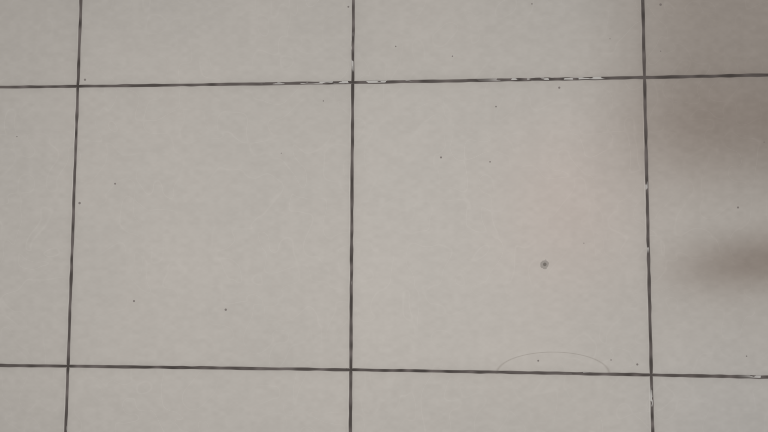
This texture is drawn by a WebGL 1 fragment shader. Its source:

```glsl
precision highp float;
// Pale matte floor tiles with thin dark grout, chipped edges and soft brown shadows.
uniform vec2 u_resolution;

float hash(vec2 p) {
  return fract(sin(dot(p, vec2(127.1, 311.7))) * 43758.5453);
}

float noise(vec2 p) {
  vec2 i = floor(p), f = fract(p);
  f = f * f * (3.0 - 2.0 * f);
  return mix(mix(hash(i), hash(i + vec2(1, 0)), f.x),
             mix(hash(i + vec2(0, 1)), hash(i + vec2(1, 1)), f.x), f.y);
}

float fbm(vec2 p) {
  float sum = 0.0, amp = 0.5;
  for (int i = 0; i < 4; i++) {
    sum += amp * noise(p);
    p = p * 2.03 + 17.0;
    amp *= 0.5;
  }
  return sum;
}

float bump(float v, float center, float width) {
  float d = (v - center) / width;
  return exp(-d * d);
}

// Tile coordinates of the floor seen with a slight perspective
vec2 tileCoords(vec2 p) {
  float d = (p.x - 0.811 - 0.007 * p.y) / (0.678 - 0.029 * p.y);
  float low = 0.154 - 0.010 * p.x - 0.003 * p.x * p.x;
  float high = 0.798 + 0.0115 * p.x + 0.0025 * p.x * p.x;
  return vec2(d - 0.03 * d * d, (p.y - low) / (high - low));
}

// Smooth coverage of a band with the given half width
float band(float d, float halfWidth, float px) {
  return 1.0 - smoothstep(halfWidth - 0.7 * px, halfWidth + 0.7 * px, abs(d));
}

// Sparse dirt specks, at most one per cell
float specks(vec2 p, float px) {
  vec2 cell = floor(p / 0.12);
  vec2 center = (cell + 0.2 + 0.6 * vec2(hash(cell + 3.1), hash(cell + 8.7))) * 0.12;
  float radius = mix(0.0008, 0.0028, hash(cell + 5.3));
  return step(0.78, hash(cell)) * band(length(p - center), radius, px);
}

void main() {
  vec2 p = gl_FragCoord.xy / u_resolution.y;
  float px = 1.0 / u_resolution.y;
  vec2 tile = tileCoords(p);
  vec2 id = floor(tile);

  // Tile surface: warm grey, gentle falloff, mottling and fine grain
  vec2 q = (p - vec2(0.85, 0.38)) / vec2(0.89, 0.62);
  vec3 color = vec3(0.710, 0.688, 0.660) * (1.0 - 0.055 * dot(q, q));
  color += 0.012 * (hash(id + 2.0) - 0.5);
  color += vec3(0.024, 0.020, 0.018) * (fbm(p * 5.0) - 0.47);
  color += 0.035 * (fbm(p * vec2(70.0, 95.0)) - 0.47);
  color += vec3(0.012, -0.004, -0.006) * bump(p.x, 1.32, 0.16) * bump(p.y, 0.52, 0.2);

  // Thin pale scratches in the glaze
  float fiber = abs(noise(p * vec2(32.0, 26.0) + 2.0 * noise(p * 14.0)) - 0.5);
  color += 0.014 * (1.0 - smoothstep(0.0, 0.05, fiber)) * noise(p * 11.0 + 40.0);

  // Brown shadows along the right side
  float side = smoothstep(1.33, 1.68, p.x + 0.05 * p.y);
  float shade = side * (0.10 + 0.45 * smoothstep(0.45, 0.95, p.y)
              + 0.50 * bump(p.y, 0.70, 0.13))
              + 0.75 * smoothstep(1.45, 1.75, p.x) * bump(p.y, 0.39 + 0.08 * (p.x - 1.7), 0.065);
  color -= vec3(0.155, 0.175, 0.180) * shade;
  color += vec3(0.02, 0.025, 0.03) * side * smoothstep(0.35, 0.05, p.y);

  // Dirt specks, one larger stain and a loose hair
  color = mix(color, vec3(0.40, 0.37, 0.36), 0.7 * specks(p, px));
  vec2 stain = p - vec2(1.261, 0.388);
  float stainEdge = 0.010 + 0.005 * (noise(p * 220.0) - 0.5);
  color = mix(color, vec3(0.45, 0.43, 0.41), 0.45 * band(length(stain), stainEdge, px));
  color = mix(color, vec3(0.36, 0.34, 0.32), 0.6 * band(length(stain), 0.004, px));
  vec2 hair = (p - vec2(1.28, 0.135)) / vec2(0.13, 0.05);
  float arc = band((length(hair) - 1.0) * 0.05, 0.0007, px) * step(0.0, hair.y);
  color = mix(color, vec3(0.50, 0.47, 0.44), 0.35 * arc);

  // Signed distances to the nearest vertical and horizontal joints
  vec2 joint = (fract(tile + 0.5) - 0.5) * vec2(0.67, 0.67);
  joint += 0.0012 * vec2(noise(vec2(p.y * 45.0, id.x)) - 0.5,
                         noise(vec2(p.x * 45.0, id.y)) - 0.5);
  float nearest = min(abs(joint.x), abs(joint.y));

  // Worn rim beside the joints, then the dark grout itself
  color *= 1.0 - 0.07 * exp(-nearest * 150.0);
  color += 0.05 * band(joint.x + 0.0050, 0.0012, px) * noise(vec2(p.y * 25.0, 4.0));
  float width = 0.0030 + 0.0008 * noise(p * 30.0);
  float grout = max(band(joint.x, width, px), band(joint.y, width, px));
  vec3 groutColor = mix(vec3(0.24, 0.22, 0.21), vec3(0.40, 0.37, 0.36), noise(p * 55.0));
  color = mix(color, groutColor, 0.92 * grout);

  // White chips, more frequent on the horizontal joints
  float chipX = smoothstep(0.62, 0.72, noise(vec2(p.x * 9.0, floor(tile.y + 0.5) * 7.3)))
              * smoothstep(0.45, 0.65, noise(p * vec2(90.0, 180.0)));
  float chipY = smoothstep(0.78, 0.86, noise(vec2(floor(tile.x + 0.5) * 5.7, p.y * 14.0)))
              * smoothstep(0.45, 0.65, noise(p * vec2(180.0, 90.0) + 9.0));
  float chips = max(chipX * band(joint.y - 0.001, 0.0026, px),
                    chipY * band(joint.x + 0.001, 0.0026, px));
  color = mix(color, vec3(0.77, 0.76, 0.74), 0.8 * chips);

  gl_FragColor = vec4(color, 1.0);
}
```
